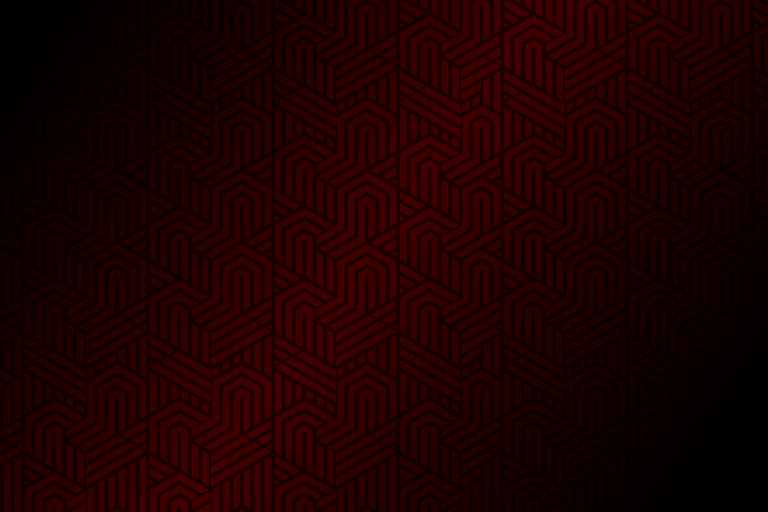
A Shadertoy shader for this pattern:

```glsl
// Dark red isometric weave of striped hexagonal arches under a diagonal glow.

// Lengths are fractions of the canvas height, measured from the top left.
const float STRIPE = 0.02035;        // spacing of the parallel stripes
const vec2 ORIGIN = vec2(0.045, 0.191);
const float CELL = 12.0;             // cell width in stripes
const float ROW = 6.0;               // arch height in stripes
const float BLOCK = 22.0;            // three arch rows and one band
const float BAND_START = 18.0;
const float EXTRA_BAND = 28.0;       // lower band, right halves only
const float CUT = 44.0;              // vertical seam, in stripes
const float CUT_WIDTH = 2.0;         // stripes missing at the seam
const float LINE_HALF = 0.17;        // half width of a dark line, in stripes
const float LINE_BLUR = 0.09;
const float LINE_SHADE = 0.42;       // brightness left inside a line
const vec2 GLOW_NORMAL = vec2(0.818, 0.575);
const float GLOW_CENTER = 0.873;
const float GLOW_SPAND = 0.78;
const vec3 GLOW_COLOR = vec3(0.26, 0.0, 0.0);
const float GRAIN = 0.004;

float hash21(vec2 p) {
    vec3 q = fract(p.xyx * 0.1031);
    q += dot(q, q.yzx + 33.33);
    return fract((q.x + q.y) * q.z);
}

// Distance to the nearest integer line.
float stripes(float v) {
    return abs(fract(v + 0.5) - 0.5);
}

// Slanted stripes of the transition band, then upright ones below.
float bandLines(float dx, float y, float slant) {
    float across = y + abs(dx) * 0.5 + slant * dx * 0.5;
    float d = across < 3.0 ? stripes(across) : stripes(dx);
    return min(d, abs(across - 3.0));
}

// Arch around its hexagon centre; slant is +1 in right halves, -1 in left.
float archLines(float dx, float y, float slant) {
    float ax = abs(dx);
    float dy = y + ax * 0.5 - 3.0;
    float d = stripes(max(ax, ax * 0.5 - dy));
    float fold = dy - (3.0 - ax * 0.5);

    // Corner triangle on the outer side of the cell
    if (dx * slant > 0.0) {
        if (fold > 0.0) d = stripes(dy + ax * 0.5);
        d = min(d, abs(fold));
    } else if (slant > 0.0) {
        // Left legs bend towards the neighbouring arch
        if (dy > 3.0 - ax * 0.5) d = stripes(dy + dx * 0.5);
    } else {
        // Notch that receives the bent legs
        float lower = dy - dx * 0.5;
        if (dx > 1.0 && abs(dy) < dx * 0.5) {
            d = min(stripes(dy + dx * 0.5), dx - 1.0);
        }
        if (dx > 1.0) d = min(d, abs(lower));
    }
    return d;
}

// Distance to the nearest dark line, in stripes.
float weave(vec2 p) {
    if (p.x > CUT) p.x += CUT_WIDTH;
    float x = mod(p.x, CELL);
    bool rightHalf = x > CELL * 0.5;
    float slant = rightHalf ? 1.0 : -1.0;
    float dx = x - (rightHalf ? 9.0 : 3.0);

    // Row height measured below the peaked outline
    float t = p.y - abs(dx) * 0.5 - (rightHalf ? 0.0 : 3.0);
    float local = mod(t, BLOCK);
    float y = mod(local, ROW);
    bool shortBand = local >= BAND_START;
    bool extraBand = rightHalf && t >= EXTRA_BAND && t < EXTRA_BAND + ROW;
    float height = shortBand ? BLOCK - BAND_START : ROW;

    float d = (shortBand || extraBand) ? bandLines(dx, y, slant)
                                     : archLines(dx, y, slant);

    // Row outlines and the upright cell border
    bool openTop = shortBand || extraBand;
    if (!openTop || dx * slant < 0.0) d = min(d, y);
    d = min(d, height - y);
    return min(d, min(x, CELL - x));
}

void mainImage(out vec4 fragColor, in vec2 fragCoord) {
    vec2 p = vec2(fragCoord.x, iResolution.y - fragCoord.y) / iResolution.y;

    // Isometric units: one step is one stripe across every direction
    vec2 grid = (p - ORIGIN) / (STRIPE * vec2(1.0, 1.1547));
    float pixel = 0.5 / (STRIPE * iResolution.y);
    float blur = max(LINE_BLUR, pixel);
    float line = 1.0 - smoothstep(LINE_HALF - blur, LINE_HALF + blur, weave(grid));

    float glow = 1.0 - abs(dot(p, GLOW_NORMAL) - GLOW_CENTER) / GLOW_SPAND;
    glow = clamp(glow, 0.0, 1.0);
    float grain = (hash21(floor(p * 340.0)) - 0.5) * GRAIN;
    vec3 color = GLOW_COLOR * (glow + grain) * mix(1.0, LINE_SHADE, line);
    fragColor = vec4(max(color, 0.0), 1.0);
}
```
